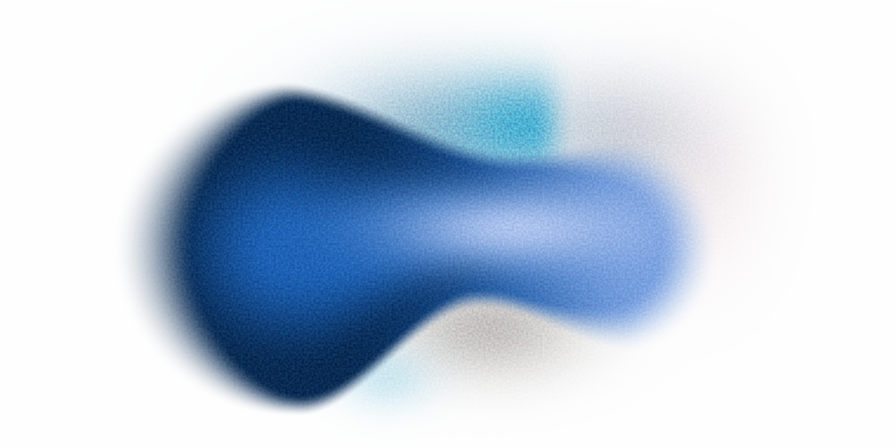
Reproduce this background procedurally as a WebGL 1 fragment shader.

```glsl
precision highp float;
// A soft blue hourglass lying on its side over white, with teal and warm glows.
// Two curved edges and rounded ends give a radial coordinate that drives both
// the blur and the shading; gaussian glows and gradient noise grain complete it.

uniform vec2 u_resolution;

#define LEFT_CENTER 0.65
#define LEFT_RADIUS 0.38
#define RIGHT_CENTER 1.38
#define RIGHT_RADIUS 0.21
#define EDGE_BLUR 0.05
#define LEFT_BLUR 0.17
#define RIGHT_BLUR 0.12
#define GRAIN_SCALE 190.0
#define BODY_GRAIN 0.10
#define GLOW_GRAIN 0.50

const vec3 PAPER = vec3(0.996);
const vec3 NAVY  = vec3(0.035, 0.17, 0.33);
const vec3 BLUE  = vec3(0.11, 0.38, 0.71);
const vec3 SKY   = vec3(0.46, 0.62, 0.87);
const vec3 PALE  = vec3(0.73, 0.80, 0.95);
const vec3 MIST  = vec3(0.55, 0.71, 0.80);
const vec3 TEAL  = vec3(0.22, 0.67, 0.82);
const vec3 SILVER = vec3(0.77, 0.78, 0.82);
const vec3 ROSE  = vec3(0.94, 0.89, 0.90);
const vec3 SAND  = vec3(0.74, 0.73, 0.72);
const vec3 ICE   = vec3(0.66, 0.85, 0.92);

// Random direction for each lattice point
vec2 gradientAt(vec2 cell) {
  vec3 h = fract(cell.xyx * vec3(0.1031, 0.1030, 0.0973));
  h += dot(h, h.yzx + 33.33);
  float angle = 6.28318 * fract((h.x + h.y) * h.z);
  return vec2(cos(angle), sin(angle));
}

float gradientNoise(vec2 p) {
  vec2 i = floor(p), f = fract(p);
  vec2 u = f * f * (3.0 - 2.0 * f);
  vec2 e = vec2(1.0, 0.0);
  float low = mix(dot(gradientAt(i), f),
                  dot(gradientAt(i + e), f - e), u.x);
  float high = mix(dot(gradientAt(i + e.yx), f - e.yx),
                   dot(gradientAt(i + 1.0), f - 1.0), u.x);
  return mix(low, high, u.y);
}

float glow(vec2 p, vec2 center, vec2 size) {
  vec2 q = (p - center) / size;
  return exp(-dot(q, q));
}

// Soft lights behind the body
vec3 backdrop(vec2 p) {
  vec3 color = PAPER;
  color = mix(color, ROSE, 0.5 * glow(p, vec2(1.57, 0.58), vec2(0.13, 0.20)));
  color = mix(color, SILVER, 0.75 * glow(p, vec2(1.38, 0.69), vec2(0.19, 0.14)));
  color = mix(color, MIST, 0.9 * glow(p, vec2(0.97, 0.70), vec2(0.25, 0.14)));
  float teal = glow(p, vec2(1.17, 0.72), vec2(0.15, 0.10));
  color = mix(color, TEAL, 0.85 * teal * (1.0 - smoothstep(1.19, 1.29, p.x)));
  color = mix(color, SAND, 0.9 * glow(p, vec2(1.09, 0.27), vec2(0.20, 0.11)));
  return mix(color, ICE, 0.55 * glow(p, vec2(0.86, 0.16), vec2(0.10, 0.07)));
}

// Middle height and half thickness of the hourglass at x
vec2 profile(float x) {
  float top = mix(0.80, 0.645, smoothstep(0.62, 1.15, x))
            + 0.03 * smoothstep(1.15, 1.40, x);
  float bottom = mix(0.09, 0.328, smoothstep(0.67, 1.07, x))
               - 0.10 * smoothstep(1.08, 1.42, x);
  return 0.5 * vec2(top + bottom, top - bottom);
}

// Body colour: dark rim on the left, pale light in the waist
vec3 bodyColor(vec2 p, float radius) {
  vec3 rim = mix(NAVY, BLUE * 0.9, smoothstep(0.75, 1.2, p.x));
  vec3 color = mix(BLUE, rim, smoothstep(0.1, 0.78, radius));
  color = mix(color, SKY, smoothstep(1.03, 1.45, p.x));
  return mix(color, PALE, 0.9 * glow(p, vec2(1.15, 0.49), vec2(0.27, 0.085)));
}

void main() {
  // Height spans 0 to 1, width 0 to 2
  vec2 p = gl_FragCoord.xy / u_resolution * vec2(2.0, 1.0);

  // Radial coordinate: 0 on the spine, 1 on the outline
  vec2 shape = profile(p.x);
  float cap = max((LEFT_CENTER - p.x) / LEFT_RADIUS,
                  (p.x - RIGHT_CENTER) / RIGHT_RADIUS);
  float radius = length(vec2(max(cap, 0.0), (p.y - shape.x) / shape.y));
  float inside = (1.0 - radius) * shape.y;

  // Blur widens toward both ends
  float blur = EDGE_BLUR + LEFT_BLUR * (1.0 - smoothstep(0.30, 0.68, p.x))
             + RIGHT_BLUR * smoothstep(1.15, 1.58, p.x);
  float body = smoothstep(-0.02, blur - 0.02, inside);

  vec3 behind = backdrop(p);
  vec3 color = mix(behind, bodyColor(p, radius), body);

  // Grain: strong in the glows, fine on the body, none on the paper
  vec2 g = p * GRAIN_SCALE;
  float shared = gradientNoise(g);
  vec3 grain = mix(vec3(shared), vec3(gradientNoise(g + 37.3), shared,
                   gradientNoise(g + 71.7)), 0.4);
  float tint = dot(PAPER - behind, vec3(0.333));
  color += grain * mix(GLOW_GRAIN * tint, BODY_GRAIN, body);

  gl_FragColor = vec4(clamp(color, 0.0, 1.0), 1.0);
}
```
